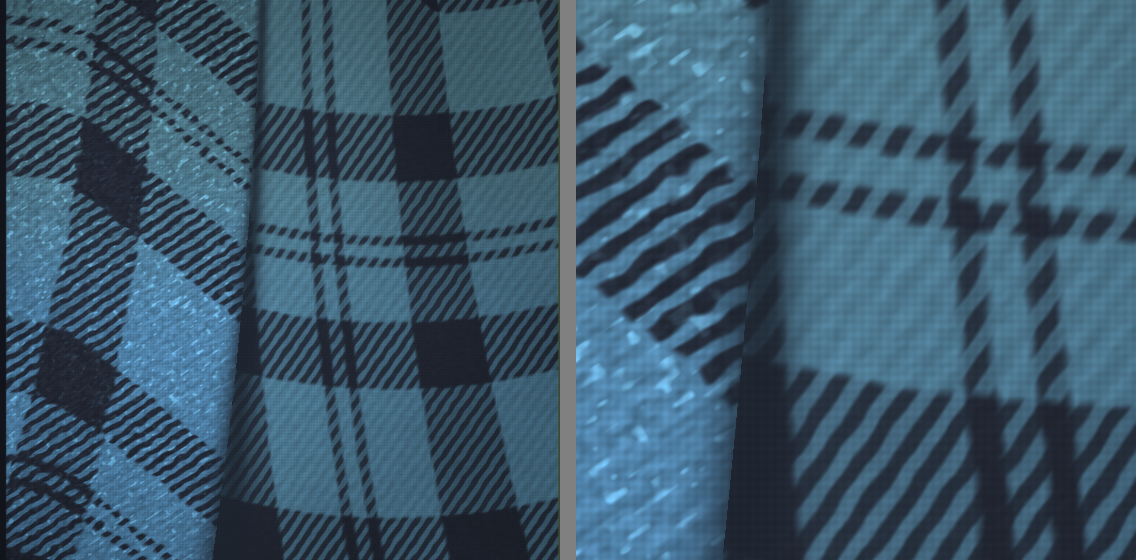
Left, the full canvas; right, a detail of the centre.
Reproduce this texture procedurally as a Shadertoy shader.

```glsl
// Two overlapping pieces of blue-grey plaid flannel meeting at a dark seam.
// Each piece bends the plane into thread coordinates, reads one tartan sett along
// warp and weft, and interleaves the two with a diagonal twill; fuzz and light follow.

float hash(vec2 p) {
    vec3 q = fract(p.xyx * vec3(0.1031, 0.1030, 0.0973));
    q += dot(q, q.yzx + 33.33);
    return fract((q.x + q.y) * q.z);
}

float noise(vec2 p) {
    vec2 i = floor(p), f = fract(p);
    f = f * f * (3.0 - 2.0 * f);
    return mix(mix(hash(i), hash(i + vec2(1, 0)), f.x),
               mix(hash(i + vec2(0, 1)), hash(i + vec2(1, 1)), f.x), f.y);
}

float stripe(float x, float from, float to) {
    return smoothstep(from - 0.006, from + 0.006, x) - smoothstep(to - 0.006, to + 0.006, x);
}

// Dark thread density over one repeat: two wide bands and a pair of thin lines.
float sett(float x) {
    x = fract(x + 0.1) - 0.1;
    return stripe(x, 0.0, 0.165) + stripe(x, 0.515, 0.68)
         + stripe(x, 0.301, 0.323) + stripe(x, 0.355, 0.377);
}

// Thread coordinates of the slanted left piece; y runs downwards.
vec2 leftThreads(vec2 p) {
    float t = p.y;
    float bandWidth = 0.107 + 0.052 * t;
    float bandLeft = 0.280 - 0.026 * t - 0.126 * t * t - bandWidth;
    float bend = p.x - 0.137 + 0.065 * t;
    float v = p.y - 0.4 * (bend + sqrt(bend * bend + 0.0027)) - 0.178;
    return 0.515 + vec2(0.165 * max((p.x - bandLeft) / bandWidth, -0.8),
                        v / (v < 0.0 ? 0.716 : 0.794));
}

// Thread coordinates of the right piece, fanning out towards the bottom.
vec2 rightThreads(vec2 p) {
    float t = p.y;
    float u = p.x - (0.690 + 0.033 * t + 0.081 * t * t);
    u *= u < 0.0 ? 0.151 / (0.107 + 0.021 * t) : 0.157 / (0.087 + 0.049 * t);
    float bow = p.x - 0.703;
    float v = (p.y + 0.415 * bow * bow - 0.206) / 0.719;
    if (v < 0.0) v *= mix(0.95, 1.29, smoothstep(0.70, 0.80, p.x));
    return vec2(0.515 + u, v);
}

void mainImage(out vec4 fragColor, in vec2 fragCoord) {
    vec2 p = fragCoord / iResolution.xy;
    p.y = 1.0 - p.y;
    float pixel = 1.0 / iResolution.x;

    // Seam, and how far this point lies on the right-hand piece
    float seam = 0.464 - 0.026 * p.y - 0.059 * p.y * p.y;
    float onRight = smoothstep(-0.003, 0.003, p.x - seam);
    bool isRight = p.x > seam;

    // Loose yarn nudges the bands and the twill ribs
    float wobble = noise(p * 75.0) - 0.5;
    vec2 threads = isRight ? rightThreads(p) : leftThreads(p);
    threads += wobble * mix(0.014, 0.005, onRight);
    vec2 dye = vec2(sett(threads.x), sett(threads.y));

    // Diagonal twill: alternate ribs show warp or weft
    float rib = isRight ? (p.x + 0.7 * p.y) * 45.0 : (p.x + 1.5 * p.y) * 29.5;
    float wave = sin(6.2832 * (rib + wobble * mix(0.3, 0.15, onRight)));
    float twill = mix(0.5, smoothstep(-0.6, 0.6, wave), mix(0.85, 0.62, onRight));
    float dark = mix(dye.y, dye.x, twill);
    dark = 1.0 - pow(max(1.0 - dark, 0.0), 1.3);

    // Pale yarn turns from teal to blue lower down, mostly on the left
    float blueness = smoothstep(0.2, 0.65, p.y) * mix(1.0, 0.45, onRight);
    vec3 pale = mix(vec3(0.29, 0.44, 0.50), vec3(0.28, 0.46, 0.60), blueness);
    pale *= 1.0 + 0.05 * wave;
    vec3 color = mix(pale, vec3(0.125, 0.145, 0.19), dark);

    // Brushed fuzz, with glinting fibres along the ribs of the left piece
    vec2 fibre = vec2(1.5 * p.x - p.y, p.x + 1.5 * p.y);
    float fuzz = noise(fibre * vec2(75.0, 150.0));
    float glint = smoothstep(0.68, 1.0, noise(fibre * vec2(60.0, 110.0) + 37.0));
    color *= 1.0 + (fuzz - 0.5) * mix(0.28, 0.10, onRight);
    color += vec3(0.12, 0.20, 0.23) * glint * (1.0 - onRight) * (1.0 - 0.65 * dark);

    // Soft light from the centre, slow folds, and the shadow along the seam
    vec2 fromLight = p - vec2(0.35, 0.5);
    color *= mix(0.74, 1.10, exp(-3.0 * dot(fromLight, fromLight)));
    color *= 0.94 + 0.12 * noise(p * 5.0);
    float shadow = (p.x - seam - 0.005 - 0.015 * p.y * p.y) / (0.011 + 0.035 * p.y * p.y);
    color = mix(color, vec3(0.11, 0.14, 0.18), 0.8 * exp(-shadow * shadow));

    // Faint sensor mesh and the dark and tinted side borders
    vec2 mesh = sin(6.2832 * 192.0 * p);
    color *= 1.0 + 0.025 * (mesh.x + mesh.y);
    color = mix(vec3(0.07, 0.08, 0.11), color, smoothstep(-pixel, pixel, p.x - 0.011));
    color = mix(color, vec3(0.24, 0.29, 0.20), smoothstep(-pixel, pixel, p.x - 0.997));
    fragColor = vec4(color, 1.0);
}
```
